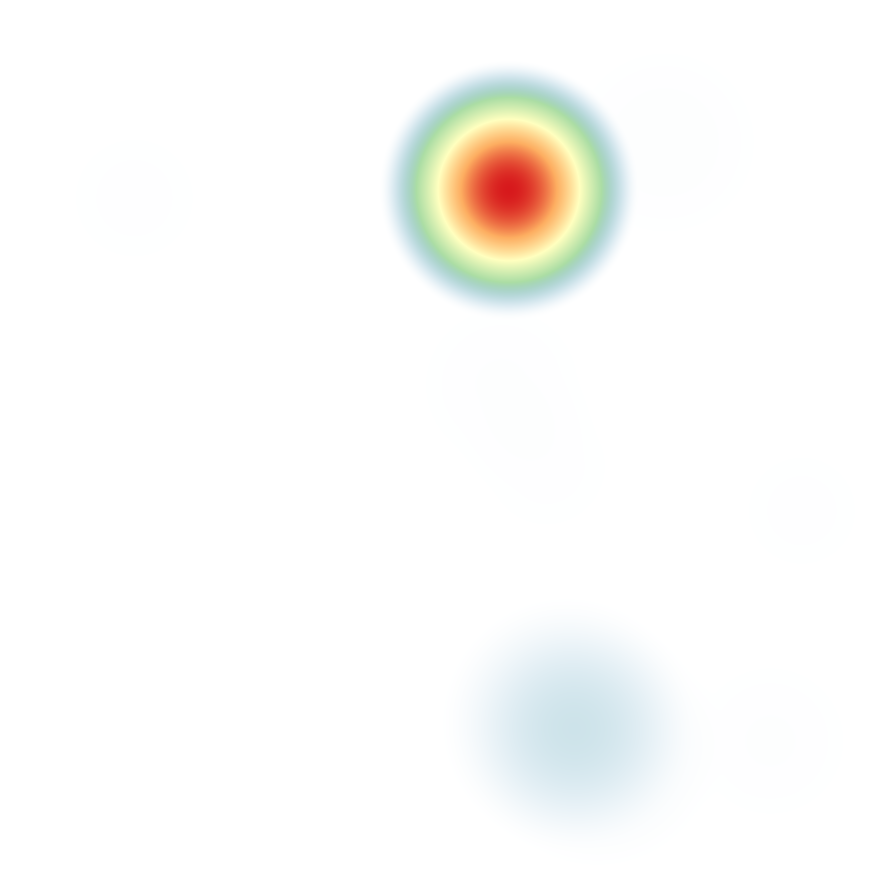
Write a WebGL 1 fragment shader that draws this background.

```glsl
precision highp float;
// Density heat map on white: one hot spot, one pale cloud and faint traces.
// Quartic kernels are summed into a density, which a five-stop spectral
// ramp turns into colour; the coolest quarter also fades in from white.

uniform vec2 u_resolution;

#define KERNEL_RADIUS 0.146
#define HOT_CENTER vec2(0.568, 0.788)
#define CLOUD_CENTER vec2(0.633, 0.193)
#define CLOUD_TAIL vec2(0.667, 0.167)
#define CLOUD_DENSITY 0.055
#define TAIL_DENSITY 0.018
#define TRACE_DENSITY 0.002

const vec3 WHITE = vec3(1.0);
const vec3 BLUE = vec3(0.169, 0.514, 0.729);
const vec3 GREEN = vec3(0.671, 0.867, 0.643);
const vec3 YELLOW = vec3(1.0, 1.0, 0.749);
const vec3 ORANGE = vec3(0.992, 0.682, 0.380);
const vec3 RED = vec3(0.843, 0.098, 0.110);

// Smooth bump: 1 at the center, 0 at the radius and beyond
float quartic(vec2 p, vec2 center, float radius) {
    vec2 d = (p - center) / radius;
    float k = max(1.0 - dot(d, d), 0.0);
    return k * k;
}

// Barely visible wisps around the two main spots
float traces(vec2 p) {
    float sum = 1.4 * quartic(p, vec2(0.742, 0.841), 0.135);
    sum += 0.7 * quartic(p, vec2(0.150, 0.779), 0.110);
    sum += quartic(p, vec2(0.560, 0.570), 0.125);
    sum += 0.7 * quartic(p, vec2(0.610, 0.480), 0.110);
    sum += 0.7 * quartic(p, vec2(0.895, 0.430), 0.100);
    sum += quartic(p, vec2(0.860, 0.173), 0.120);
    return sum;
}

// Piecewise linear ramp with stops at every quarter
vec3 spectralRamp(float density) {
    float t = clamp(density, 0.0, 1.0) * 4.0;
    vec3 color = mix(BLUE, GREEN, clamp(t, 0.0, 1.0));
    color = mix(color, YELLOW, clamp(t - 1.0, 0.0, 1.0));
    color = mix(color, ORANGE, clamp(t - 2.0, 0.0, 1.0));
    color = mix(color, RED, clamp(t - 3.0, 0.0, 1.0));
    float opacity = clamp(t, 0.0, 1.0);
    return mix(WHITE, color, opacity);
}

void main() {
    vec2 p = gl_FragCoord.xy / u_resolution;

    float density = quartic(p, HOT_CENTER, KERNEL_RADIUS);
    density += CLOUD_DENSITY * quartic(p, CLOUD_CENTER, KERNEL_RADIUS);
    density += TAIL_DENSITY * quartic(p, CLOUD_TAIL, KERNEL_RADIUS);
    density += TRACE_DENSITY * traces(p);

    gl_FragColor = vec4(spectralRamp(density), 1.0);
}
```
